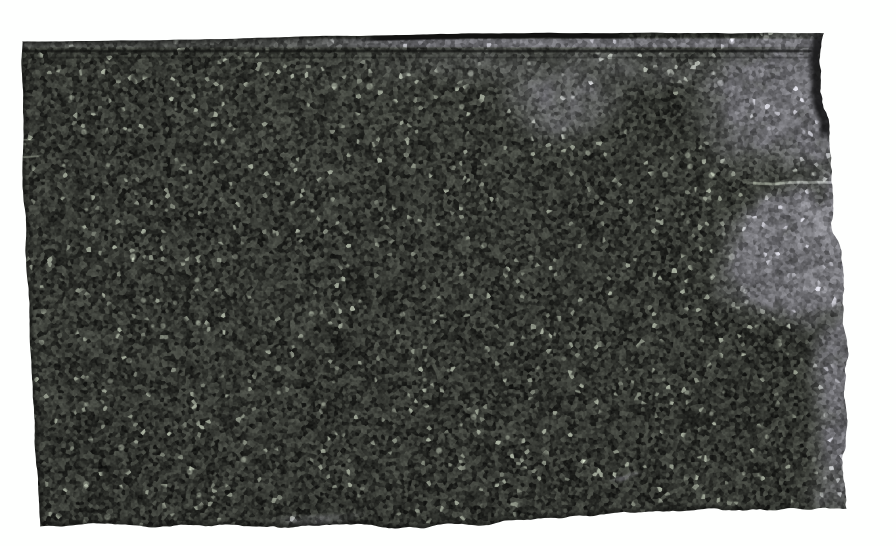
Reproduce this texture procedurally as a Shadertoy shader.

```glsl
// A dark, rough-edged slab of fine-grained stone on white, with pale dry stains at the right.
// Grains are a soft cellular blend with scattered glints; stains are noisy ellipses,
// and the slab outline is four slightly bent edges roughened by noise.

#define GRAIN_SCALE 150.0
#define GRAIN_SHARPNESS 9.0
#define GRAIN_CONTRAST 0.30
#define BASE_TONE 0.050
#define GLINT_SHARE 0.022
#define GLINT_TONE 0.36
#define STAIN_STRENGTH 0.27
#define STAIN_ROUGHNESS 0.75
#define EDGE_ROUGHNESS 0.016
#define STONE_TINT vec3(0.985, 1.03, 0.935)
#define STAIN_TINT vec3(0.99, 0.99, 1.03)
#define BACKGROUND vec3(0.995, 1.0, 0.995)

float hash(vec2 p) {
    vec3 h = fract(vec3(p.xyx) * 0.1031);
    h += dot(h, h.yzx + 33.33);
    return fract((h.x + h.y) * h.z);
}

float noise(vec2 p) {
    vec2 i = floor(p), f = fract(p);
    f = f * f * (3.0 - 2.0 * f);
    float low = mix(hash(i), hash(i + vec2(1, 0)), f.x);
    float high = mix(hash(i + vec2(0, 1)), hash(i + vec2(1, 1)), f.x);
    return mix(low, high, f.y);
}

float fbm(vec2 p) {
    float sum = 0.0, amp = 0.5;
    for (int i = 0; i < 4; i++) {
        sum += amp * noise(p);
        p = p * 2.1 + 17.3;
        amp *= 0.5;
    }
    return sum / 0.9375;
}

// x: blended grain tone, y: share of bright mineral glints
vec2 grains(vec2 p) {
    vec2 cell = floor(p), sum = vec2(0.0);
    float total = 0.0;
    for (int j = -1; j <= 1; j++)
    for (int i = -1; i <= 1; i++) {
        vec2 id = cell + vec2(i, j);
        vec2 d = id + vec2(hash(id + 3.7), hash(id + 91.2)) - p;
        float w = exp(-GRAIN_SHARPNESS * dot(d, d));
        float glint = step(1.0 - GLINT_SHARE, hash(id + 47.9));
        sum += w * vec2(hash(id + 151.4), glint);
        total += w;
    }
    return sum / total;
}

// Sparse larger round flecks
float flecks(vec2 p) {
    vec2 id = floor(p);
    vec2 center = 0.3 + 0.4 * vec2(hash(id + 8.1), hash(id + 63.5));
    float size = mix(0.12, 0.28, hash(id + 29.0));
    float dist = length(fract(p) - center);
    return step(0.965, hash(id + 205.0)) * (1.0 - smoothstep(size - 0.1, size + 0.1, dist));
}

float ellipse(vec2 p, vec2 center, vec2 radius, float blur) {
    return 1.0 - smoothstep(1.0 - blur, 1.0 + blur, length((p - center) / radius));
}

// Soft horizontal or vertical band between two limits
float band(float x, float from, float to, float blur) {
    return smoothstep(from - blur, from + blur, x) * (1.0 - smoothstep(to - blur, to + blur, x));
}

float rough(float along, float seed) {
    return EDGE_ROUGHNESS * (fbm(vec2(along * 17.0, seed)) - 0.5);
}

void mainImage(out vec4 fragColor, in vec2 fragCoord) {
    vec2 p = fragCoord / iResolution.y;
    p.x *= 1.641 * iResolution.y / iResolution.x;
    float pixel = 1.0 / iResolution.y;

    // Slab outline: positive distances lie inside
    float top = 0.923 + 0.016 * smoothstep(0.0, 1.0, p.x) + 0.25 * rough(p.x, 2.0);
    float bottom = 0.037 + 0.030 * smoothstep(0.75, 1.3, p.x) + rough(p.x, 9.0);
    float left = 0.039 + 0.037 * pow(1.0 - clamp(p.y, 0.0, 1.0), 1.8) + 0.5 * rough(p.y, 21.0);
    float right = 1.551 - 0.045 * smoothstep(0.25, 0.95, p.y) + 1.2 * rough(p.y, 35.0);
    float inside = min(min(top - p.y, p.y - bottom), min(p.x - left, right - p.x));
    float mask = clamp(inside / pixel + 0.5, 0.0, 1.0);

    // Stone grain with broad, faint tone drift
    vec2 grain = grains(p * GRAIN_SCALE);
    float fine = noise(p * GRAIN_SCALE * 1.9 + 40.0);
    float tone = BASE_TONE + GRAIN_CONTRAST * mix(grain.x, fine, 0.25);
    tone += 0.035 * (fbm(p * 5.0) - 0.5) + 0.022 * (p.y - 0.45);
    tone += GLINT_TONE * grain.y + 0.25 * flecks(p * 48.0);

    // Pale stains along the upper right and the right side
    vec2 q = p + 0.06 * (vec2(fbm(p * 9.0), fbm(p * 9.0 + 30.0)) - 0.5);
    float stain = 0.65 * ellipse(q, vec2(1.035, 0.82), vec2(0.085, 0.055), 0.7);
    stain = max(stain, 0.35 * ellipse(q, vec2(1.12, 0.87), vec2(0.38, 0.035), 0.8));
    stain = max(stain, 0.9 * ellipse(q, vec2(1.50, 0.82), vec2(0.20, 0.125), 0.4));
    stain = max(stain, ellipse(q, vec2(1.48, 0.535), vec2(0.155, 0.115), 0.32));
    stain = max(stain, 0.75 * smoothstep(1.47, 1.53, q.x) * band(p.y, 0.06, 0.72, 0.06));
    stain *= mix(1.0, 0.35 + 1.2 * fbm(p * 38.0), STAIN_ROUGHNESS);

    // Ledge at the top: pale strip, dark grooves and a dark lip
    float strip = band(p.y, 0.913, 0.930, 0.003) * mix(0.30, 0.85, smoothstep(0.4, 0.9, p.x));
    stain = max(stain, strip);
    float groove = band(p.y, 0.904, 0.909, 0.002) + 0.5 * band(p.y, 0.893, 0.896, 0.002);
    float lip = band(p.x, 0.67, 1.15, 0.03) * (1.0 - smoothstep(0.007, 0.012, top - p.y));
    float shade = max(0.7 * groove, lip);
    shade = max(shade, 0.85 * band(p.y, 0.75, 0.94, 0.015) * (1.0 - smoothstep(0.010, 0.025, right - p.x)));
    shade = max(shade, 0.55 * (1.0 - smoothstep(0.0, 0.012, inside)) * step(p.x, 1.4));

    // Pale crack at the right, chips at the left, smudges at the bottom
    float crackLine = abs(p.y - 0.665 - 0.4 * rough(p.x, 51.0));
    float crack = band(p.x, 1.37, 1.53, 0.015) * (1.0 - smoothstep(0.001, 0.004, crackLine));
    float bend = 5.0 * (p.x - 0.05) * (p.x - 0.05);
    float chips = band(p.x, 0.035, 0.075, 0.008) * band(p.y - bend, 0.711, 0.714, 0.002);
    chips += band(p.x, 0.035, 0.062, 0.006) * band(p.y, 0.743, 0.745, 0.002);
    float smudge = ellipse(q, vec2(0.58, 0.052), vec2(0.07, 0.012), 0.7);
    smudge += ellipse(q, vec2(1.155, 0.12), vec2(0.022, 0.006), 0.7);
    stain = max(stain, 0.6 * smudge * fbm(p * 60.0) * 1.6);

    tone += STAIN_STRENGTH * stain;
    tone = mix(tone, 0.07, clamp(shade, 0.0, 1.0));
    tone += 0.3 * max(crack, chips);
    vec3 stone = tone * mix(STONE_TINT, STAIN_TINT, clamp(stain * 1.3, 0.0, 1.0));
    fragColor = vec4(mix(BACKGROUND, stone, mask), 1.0);
}
```
